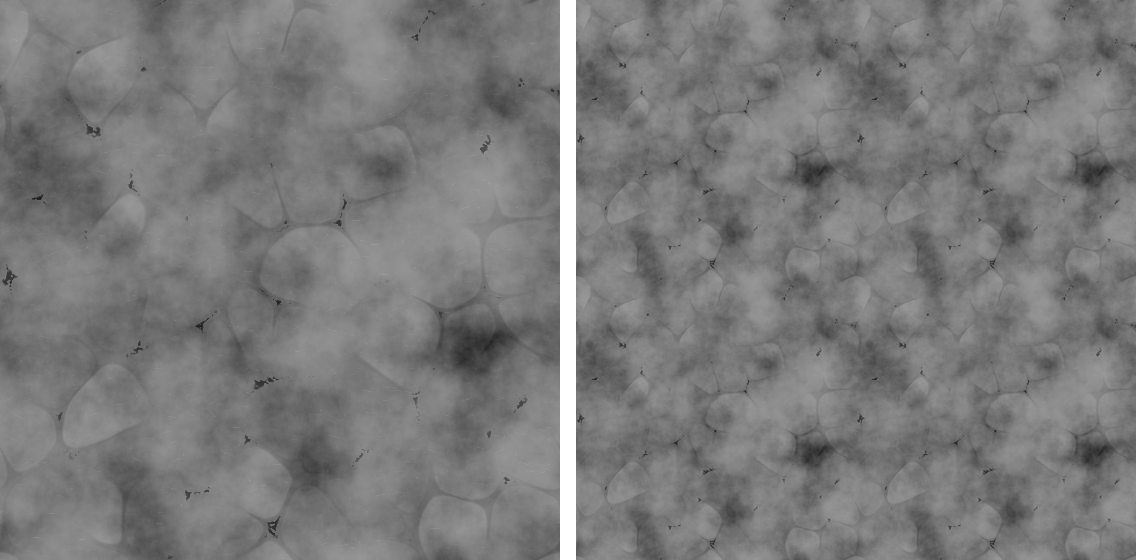
Left: one tile. Right: repeated 2 by 2.
Reproduce this texture procedurally as a three.js fragment shader.

```glsl
varying vec2 vUv;

const float MEAN_TONE = 0.48;
const float CLOUD_CONTRAST = 0.235;
const float CLOUD_SKEW = 0.12;      // deepens the darks, caps the lights
const float CLOUD_REPEATS = 5.0;
const float CLOUD_GAIN = 0.6;
const float CELL_REPEATS = 8.0;
const float CELL_JITTER = 0.9;
const float CELL_ROUNDING = 11.0;   // lower is rounder
const float CELL_TINT = 0.09;
const float CELL_WARP = 0.012;
const float SEAM_WIDTH = 0.03;      // in cells
const float SEAM_DEPTH = 0.045;
const float PIT_DEPTH = 0.24;
const float PIT_GRAIN = 170.0;
const float SCRATCH_REPEATS = 30.0;
const float SCRATCH_WIDTH = 0.0011;
const float SCRATCH_LIGHT = 0.05;
const float SCRATCH_SPREAD = 1.0;   // range of angles in radians
const float SPECK_REPEATS = 22.0;
const float SPECK_RADIUS = 0.0022;
const float SPECK_LIGHT = 0.08;

// Random pair for a lattice point that wraps after "period" steps
vec2 hash2(vec2 id, float period, float seed) {
  vec3 p = fract(vec3(mod(id, period), seed + 0.5).xyx * vec3(0.1031, 0.1030, 0.0973) + seed * 0.137);
  p += dot(p, p.yzx + 33.33);
  return fract((p.xx + p.yz) * p.zy);
}

// Tiling gradient noise, centred on zero
float corner(vec2 id, vec2 offset, float period, float seed) {
  return dot(hash2(id, period, seed) * 2.0 - 1.0, offset);
}

float noise(vec2 uv, float period, float seed) {
  vec2 p = uv * period + hash2(vec2(3.0, 7.0), 64.0, seed);
  vec2 i = floor(p);
  vec2 f = p - i;
  vec2 w = f * f * f * (f * (f * 6.0 - 15.0) + 10.0);
  vec2 e = vec2(1.0, 0.0);
  float low = mix(corner(i, f, period, seed), corner(i + e, f - e, period, seed), w.x);
  float high = mix(corner(i + e.yx, f - e.yx, period, seed), corner(i + 1.0, f - 1.0, period, seed), w.x);
  return mix(low, high, w.y);
}

float clouds(vec2 uv) {
  float sum = 0.0;
  float amplitude = 1.0;
  float period = CLOUD_REPEATS;
  for (int i = 0; i < 7; i++) {
    sum += amplitude * noise(uv, period, float(i) + 1.0);
    amplitude *= CLOUD_GAIN;
    period *= 2.0;
  }
  return sum;
}

// Rounded cells: x = distance to the border (negative in the gaps), y = cell tint
vec2 roundedCells(vec2 uv) {
  vec2 p = uv * CELL_REPEATS;
  vec2 base = floor(p);
  vec2 nearest = vec2(8.0);
  vec2 nearestId = base;
  for (int y = -1; y <= 1; y++)
  for (int x = -1; x <= 1; x++) {
    vec2 id = base + vec2(x, y);
    vec2 r = id + 0.5 + CELL_JITTER * (hash2(id, CELL_REPEATS, 21.0) - 0.5) - p;
    if (dot(r, r) < dot(nearest, nearest)) { nearest = r; nearestId = id; }
  }
  float sum = 0.0;
  for (int y = -2; y <= 2; y++)
  for (int x = -2; x <= 2; x++) {
    vec2 id = nearestId + vec2(x, y);
    vec2 r = id + 0.5 + CELL_JITTER * (hash2(id, CELL_REPEATS, 21.0) - 0.5) - p;
    vec2 gap = r - nearest;
    if (dot(gap, gap) > 0.0001) sum += exp(-CELL_ROUNDING * dot(0.5 * (nearest + r), normalize(gap)));
  }
  return vec2(-log(sum) / CELL_ROUNDING, hash2(nearestId, CELL_REPEATS, 22.0).x - 0.5);
}

// Short, slightly bent hairlines lying near the horizontal
float scratches(vec2 uv) {
  vec2 p = uv * SCRATCH_REPEATS;
  float light = 0.0;
  for (int y = -1; y <= 1; y++)
  for (int x = -1; x <= 1; x++) {
    vec2 id = floor(p) + vec2(x, y);
    vec2 look = hash2(id, SCRATCH_REPEATS, 31.0);
    vec2 q = p - id - hash2(id, SCRATCH_REPEATS, 32.0);
    float angle = (look.x - 0.5) * SCRATCH_SPREAD;
    vec2 along = vec2(cos(angle), sin(angle));
    float t = dot(q, along);
    float across = abs(dot(q, vec2(-along.y, along.x)) + (look.y - 0.5) * 0.5 * t * t);
    float halfLength = mix(0.1, 0.45, look.y);
    float line = 1.0 - smoothstep(0.0, SCRATCH_WIDTH * SCRATCH_REPEATS, across);
    light += line * (1.0 - smoothstep(0.5, 1.0, abs(t) / halfLength)) * fract(look.x * 7.0);
  }
  return light;
}

float specks(vec2 uv) {
  vec2 p = uv * SPECK_REPEATS;
  vec2 id = floor(p);
  vec2 centre = 0.1 + 0.8 * hash2(id, SPECK_REPEATS, 41.0);
  float d = length(p - id - centre) / SPECK_REPEATS;
  return (1.0 - smoothstep(0.0, SPECK_RADIUS, d)) * hash2(id, SPECK_REPEATS, 42.0).x;
}

void main() {
  float cloud = clouds(vUv);
  float tone = MEAN_TONE + CLOUD_CONTRAST * cloud - CLOUD_SKEW * cloud * cloud;

  // Cells and their seams show only in patches
  vec2 warp = vec2(noise(vUv, 14.0, 11.0), noise(vUv, 14.0, 12.0));
  vec2 cells = roundedCells(vUv + CELL_WARP * warp);
  float patches = smoothstep(-0.08, 0.2, noise(vUv, 6.0, 13.0));
  float seam = 1.0 - smoothstep(0.0, SEAM_WIDTH, cells.x);
  tone += patches * (CELL_TINT * cells.y * smoothstep(-0.02, 0.03, cells.x) - SEAM_DEPTH * seam);

  // Grainy dark pits where the cells meet
  float pit = smoothstep(0.015, 0.06, -cells.x) * smoothstep(0.0, 0.2, noise(vUv, 9.0, 14.0));
  float grain = noise(vUv, PIT_GRAIN, 15.0) + 0.6 * noise(vUv, PIT_GRAIN * 0.5, 16.0);
  tone -= PIT_DEPTH * pit * smoothstep(0.0, 0.2, grain + 0.45 * pit - 0.2);

  tone += SCRATCH_LIGHT * scratches(vUv) + SPECK_LIGHT * specks(vUv);
  gl_FragColor = vec4(vec3(clamp(tone, 0.0, 1.0)), 1.0);
}
```
